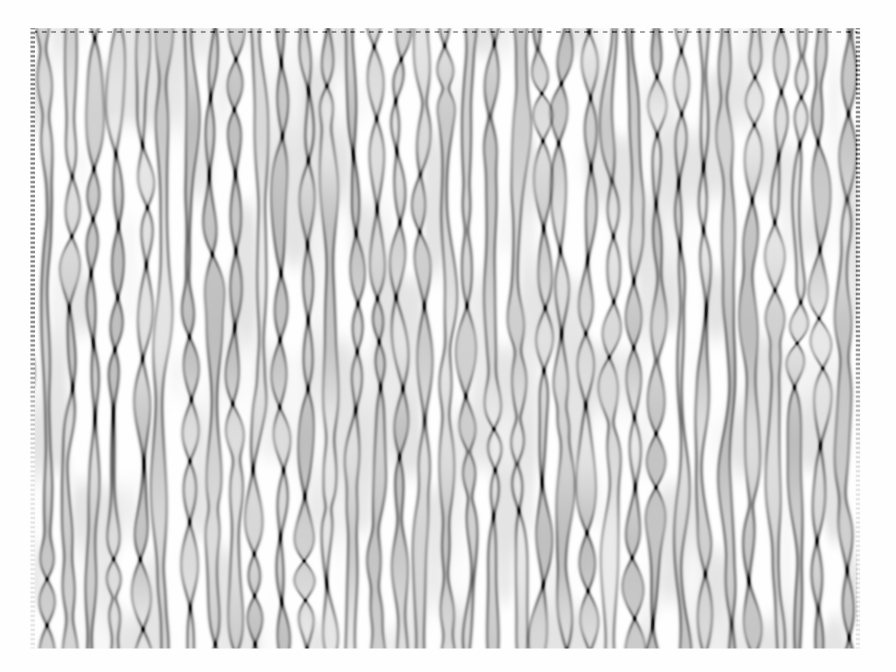
This pattern is drawn by a Shadertoy shader. Its source:

```glsl
const float COLUMNS = 35.0;            // strand pairs across the panel
const float ROWS = 8.0;                // lenses down each pair
const vec2 PANEL_MIN = vec2(0.039, 0.035);
const vec2 PANEL_MAX = vec2(0.957, 0.958);
const float LINE_WIDTH = 0.088;        // in column widths
const float LINE_INK = 0.31;
const float FILL_INK = 0.23;
const float FILL_SOFTNESS = 0.20;
const float PINCH_INK = 0.24;
const float HAZE_INK = 0.10;
const float TICKS_DOWN = 133.0;
const float TICKS_ACROSS = 88.0;
const float TICK_LENGTH = 0.005;
const vec3 PAPER = vec3(0.995);

float hash(vec2 p) {
    return fract(sin(dot(p, vec2(127.1, 311.7))) * 43758.5453);
}

// Smooth random value along t, independent for each column
float wander(float column, float t) {
    float cell = floor(t);
    float f = fract(t);
    f = f * f * (3.0 - 2.0 * f);
    return mix(hash(vec2(column, cell)), hash(vec2(column, cell + 1.0)), f);
}

float bell(float d, float width) {
    float q = d / width;
    return exp(-q * q);
}

// x: strand ink, y: fill ink of two strands that part and meet
vec2 strandPairInk(float x, float y, float column) {
    float seed = hash(vec2(column, 3.7));
    float center = column + 0.5 + 0.22 * (seed - 0.5)
                 + 0.40 * (wander(column + 40.0, y * 7.0) - 0.5);
    float phase = y * ROWS + 7.0 * seed + 1.3 * wander(column + 80.0, y * 5.0);
    float swell = sin(3.14159265 * phase);
    float spread = mix(0.13, 0.44, wander(column + 120.0, y * ROWS));

    // Some stretches stay open and run nearly parallel
    float open = smoothstep(0.45, 0.75, wander(column + 160.0, y * 3.0 + seed));
    float gap = spread * sqrt(mix(swell * swell, 0.5 + 0.3 * swell, open));

    // Wide lenses have fainter outlines that sink into the fill
    float d = abs(x - center);
    float strength = mix(1.1, 0.65, smoothstep(0.1, 0.4, gap));
    float lines = strength * (bell(d - gap, LINE_WIDTH) + bell(d + gap, LINE_WIDTH));
    float density = mix(0.3, 1.1, wander(column + 200.0, y * 6.0));
    float fill = density * smoothstep(-FILL_SOFTNESS, FILL_SOFTNESS, gap - d);
    float pinch = bell(gap, 0.05) * bell(d, 0.09);
    return vec2(LINE_INK * lines + PINCH_INK * pinch, FILL_INK * fill);
}

// Soft grey clouds over the gaps
float haze(vec2 p) {
    float column = floor(p.x);
    float f = smoothstep(0.0, 1.0, fract(p.x));
    float cloud = mix(wander(column + 300.0, p.y * 9.0),
                      wander(column + 301.0, p.y * 9.0), f);
    return HAZE_INK * smoothstep(0.35, 0.9, cloud);
}

float boxMask(vec2 p, vec2 low, vec2 high, vec2 pixel) {
    vec2 inside = smoothstep(low - pixel, low + pixel, p)
                * (1.0 - smoothstep(high - pixel, high + pixel, p));
    return inside.x * inside.y;
}

// Fine ticks down both sides and a dashed rule near the top
float borderInk(vec2 uv, vec2 panel, vec2 pixel) {
    float sides = boxMask(uv, vec2(PANEL_MIN.x - TICK_LENGTH, PANEL_MIN.y),
                          vec2(PANEL_MIN.x, PANEL_MAX.y), pixel * 0.5)
                + boxMask(uv, vec2(PANEL_MAX.x - 0.002, PANEL_MIN.y),
                          vec2(PANEL_MAX.x + TICK_LENGTH - 0.002, PANEL_MAX.y), pixel * 0.5);
    float ticks = 0.5 + 0.5 * cos(6.2831853 * panel.y * TICKS_DOWN);
    float fade = mix(0.2, 1.0, smoothstep(0.25, 0.55, panel.y));

    float rule = boxMask(uv, vec2(PANEL_MIN.x, PANEL_MAX.y - 0.007),
                         vec2(PANEL_MAX.x, PANEL_MAX.y - 0.004), pixel * 0.5);
    float dashes = smoothstep(-0.4, 0.4, cos(6.2831853 * panel.x * TICKS_ACROSS));
    return 0.5 * sides * ticks * fade + 0.35 * rule * dashes;
}

void mainImage(out vec4 fragColor, in vec2 fragCoord) {
    vec2 uv = fragCoord / iResolution.xy;
    vec2 pixel = 1.0 / iResolution.xy;
    vec2 panel = (uv - PANEL_MIN) / (PANEL_MAX - PANEL_MIN);
    float x = panel.x * COLUMNS;

    // Neighbouring pairs may lean into this column; fills merge
    float lines = 0.0;
    float fill = haze(vec2(x, panel.y));
    for (int i = -1; i <= 1; i++) {
        vec2 pair = strandPairInk(x, panel.y, floor(x) + float(i));
        lines += pair.x;
        fill = max(fill, pair.y);
    }

    float ink = (lines + fill) * boxMask(uv, PANEL_MIN, PANEL_MAX, pixel * 0.7);
    ink += borderInk(uv, panel, pixel);
    fragColor = vec4(PAPER * (1.0 - min(ink, 0.92)), 1.0);
}
```
